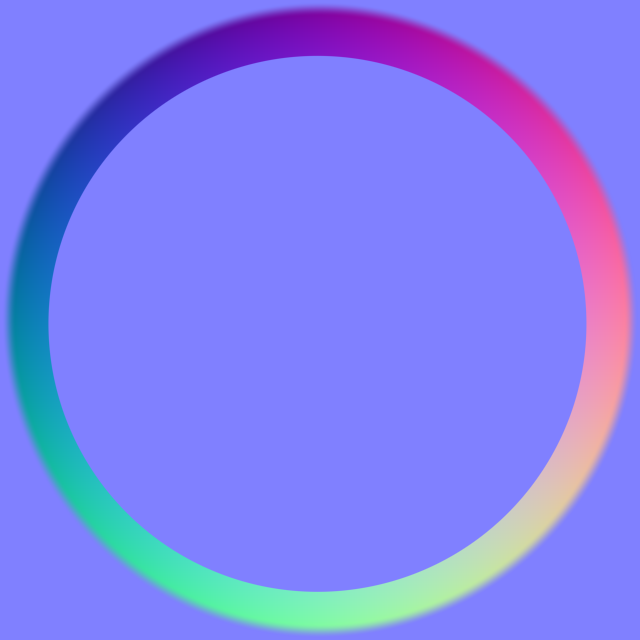
A Shadertoy shader for this texture map:

```glsl
const vec3 FLAT_NORMAL = vec3(0.0, 0.0, 1.0);
const vec2 SPHERE_CENTER = vec2(0.5);
const float SPHERE_RADIUS = 0.495;
const vec2 DISC_CENTER = vec2(0.496, 0.494);
const vec2 DISC_RADII = vec2(0.4203, 0.4187);
const vec2 RIM_FADE = vec2(0.475, 0.497);

// Outward normal of a hemisphere seen from above
vec3 sphereNormal(vec2 offset, float radius) {
    vec2 slope = offset / radius;
    slope /= max(1.0, length(slope));
    return vec3(slope, sqrt(max(0.0, 1.0 - dot(slope, slope))));
}

// Approximate signed distance to an ellipse
float ellipseDistance(vec2 offset, vec2 radii) {
    return (length(offset / radii) - 1.0) * min(radii.x, radii.y);
}

// Normal map colour with the green axis pointing down
vec3 encodeNormal(vec3 normal) {
    return 0.5 + 0.5 * normal * vec3(1.0, -1.0, 1.0);
}

void mainImage(out vec4 fragColor, in vec2 fragCoord) {
    vec2 uv = fragCoord / iResolution.xy;
    float pixel = 1.0 / min(iResolution.x, iResolution.y);
    vec2 fromCenter = uv - SPHERE_CENTER;

    // Ring mask: blurred outer rim, crisp inner edge
    float rim = 1.0 - smoothstep(RIM_FADE.x, RIM_FADE.y, length(fromCenter));
    float discEdge = ellipseDistance(uv - DISC_CENTER, DISC_RADII);
    float ring = rim * smoothstep(-0.75 * pixel, 0.75 * pixel, discEdge);

    // Curved bevel over the flat surface
    vec3 flatColor = encodeNormal(FLAT_NORMAL);
    vec3 bevelColor = encodeNormal(sphereNormal(fromCenter, SPHERE_RADIUS));
    fragColor = vec4(mix(flatColor, bevelColor, ring), 1.0);
}
```
